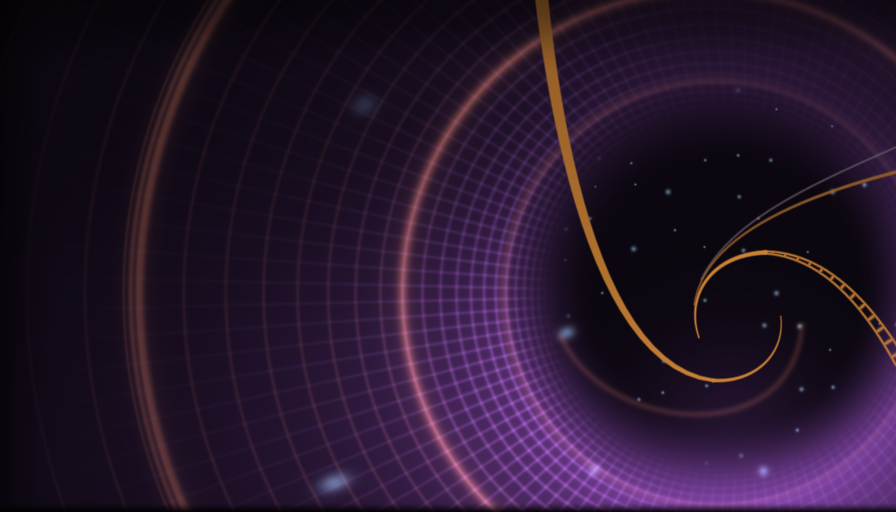
A WebGL 1 fragment shader for this background:

```glsl
precision highp float;
// A violet wireframe tunnel around a dark starry hole, crossed by tapering gold spirals.
uniform vec2 u_resolution;

const vec3 INK = vec3(0.042, 0.025, 0.058);
const vec3 VIOLET = vec3(0.38, 0.20, 0.49);
const vec3 LILAC = vec3(0.58, 0.36, 0.68);
const vec3 COPPER = vec3(0.58, 0.33, 0.21);
const vec3 GOLD = vec3(0.80, 0.51, 0.21);
const vec3 TEAL = vec3(0.38, 0.53, 0.62);

float hash(vec2 p) {
  return fract(sin(dot(p, vec2(127.1, 311.7))) * 43758.5);
}

// Soft line profile, one at its centre
float line(float d, float width) {
  return exp(-d * d / (width * width));
}

// Solid stroke with a soft edge
float stroke(float d, float halfWidth, float soft) {
  return 1.0 - smoothstep(halfWidth - 0.5 * soft, halfWidth + 0.7 * soft, d);
}

vec2 bezier(vec2 a, vec2 b, vec2 c, vec2 d, float t) {
  float s = 1.0 - t;
  return s * s * s * a + 3.0 * s * t * (s * b + t * c) + t * t * t * d;
}

// Distance to a cubic curve, and the parameter of the nearest point
vec2 curve(vec2 p, vec2 a, vec2 b, vec2 c, vec2 d) {
  vec2 best = vec2(9.0, 0.0);
  vec2 start = a;
  for (int i = 1; i <= 24; i++) {
    vec2 end = bezier(a, b, c, d, float(i) / 24.0);
    vec2 e = end - start;
    float h = clamp(dot(p - start, e) / dot(e, e), 0.0, 1.0);
    float dist = length(p - start - e * h);
    if (dist < best.x) best = vec2(dist, (float(i) - 1.0 + h) / 24.0);
    start = end;
  }
  return best;
}

// Tunnel position: radius and angle on circles whose centres drift with size
vec2 tunnel(vec2 p) {
  float r = 0.5;
  vec2 q = p;
  for (int i = 0; i < 5; i++) {
    q = p - vec2(1.454 - 0.13 * r, 0.427);
    r = length(q);
  }
  return vec2(r, atan(q.y, q.x));
}

// Tilted soft fleck of light
float fleck(vec2 p, vec2 centre, vec2 size) {
  vec2 q = p - centre;
  q = vec2(q.x * 0.95 + q.y * 0.3, q.y * 0.95 - q.x * 0.3) / size;
  return exp(-dot(q, q));
}

vec3 tunnelColor(vec2 p) {
  vec2 polar = tunnel(p);
  float r = polar.x;
  float light = mix(0.27, 1.0, 1.0 - smoothstep(0.0, 0.85, p.y));
  float glow = smoothstep(0.25, 0.44, r) * exp(-2.9 * max(r - 0.44, 0.0));
  float right = smoothstep(1.0, 1.4, p.x);
  vec3 color = INK + VIOLET * light * glow * (0.85 + 0.2 * right);

  // Rings crowd towards the hole; spokes divide the circle evenly
  float depth = max(r - 0.25, 0.004);
  float ringIndex = log(depth / 0.341) / 0.1066;
  float ringGap = abs(fract(ringIndex + 0.5) - 0.5) * 0.1066 * depth;
  float spokeGap = abs(fract(polar.y * 120.0 / 6.28318) - 0.5) * 6.28318 * r / 120.0;
  float mesh = smoothstep(0.31, 0.43, r) * (1.0 - 0.75 * right);
  float edge = smoothstep(0.0, 0.3, p.x);
  float rings = line(ringGap, 0.0035) * mesh;
  float spokes = line(spokeGap, 0.0035) * mesh * exp(-2.0 * max(r - 0.5, 0.0));
  vec3 ringColor = mix(LILAC, COPPER, smoothstep(0.5, 0.75, r));
  color += ringColor * rings * (0.07 + 0.25 * light * glow) * (0.5 + 0.5 * edge);
  color += LILAC * spokes * (0.03 + 0.25 * light * glow) * edge;

  // Three warm hoops, the outer one stranded
  float warmth = 1.0 - 0.5 * smoothstep(0.9, 1.6, p.x);
  color += COPPER * line(r - 0.416, 0.009) * 0.22 * warmth;
  color += COPPER * (line(r - 0.591, 0.010) * 0.5 + line(r - 0.591, 0.035) * 0.08) * warmth;
  color += COPPER * (line(r - 1.045, 0.008) * 0.34 + line(r - 1.061, 0.005) * 0.26);
  color += COPPER * (line(r - 1.073, 0.003) * 0.15 + line(r - 1.05, 0.03) * 0.08);

  // Faint haze low in the hole
  return color + VIOLET * 0.25 * fleck(p, vec2(1.43, 0.15), vec2(0.18));
}

// One jittered star in some cells, kept to the hole
vec3 stars(vec2 p) {
  vec2 q = p * 15.0;
  vec2 cell = floor(q);
  vec2 spot = cell + 0.2 + 0.6 * vec2(hash(cell), hash(cell + 7.3));
  float size = mix(0.03, 0.08, hash(cell + 3.1));
  float mask = 1.0 - smoothstep(0.30, 0.40, length(p - vec2(1.46, 0.46)));
  return TEAL * 0.75 * line(length(q - spot), size) * step(0.5, hash(cell + 5.7)) * mask;
}

void main() {
  vec2 p = gl_FragCoord.xy / u_resolution.y;
  float soft = max(1.0 / u_resolution.y, 0.004);
  vec3 color = tunnelColor(p) + stars(p);
  color += TEAL * fleck(p, vec2(0.653, 0.057), vec2(0.03, 0.017)) * 0.7;
  color += TEAL * fleck(p, vec2(1.107, 0.350), vec2(0.016, 0.012)) * 0.7;
  color += TEAL * fleck(p, vec2(0.712, 0.795), vec2(0.025, 0.020)) * 0.25;
  color += TEAL * fleck(p, vec2(1.160, 0.082), vec2(0.012)) * 0.45;
  color += TEAL * fleck(p, vec2(1.491, 0.080), vec2(0.010)) * 0.6;

  // Faint trails
  vec2 arc = curve(p, vec2(1.096, 0.341), vec2(1.187, 0.148), vec2(1.553, 0.125), vec2(1.566, 0.364));
  color += COPPER * line(arc.x, 0.007) * 0.24;
  vec2 pale = curve(p, vec2(1.370, 0.455), vec2(1.427, 0.568), vec2(1.575, 0.636), vec2(1.758, 0.716));
  color = mix(color, vec3(0.42, 0.36, 0.42), stroke(pale.x, 0.0015, soft) * 0.7);
  vec2 thin = curve(p, vec2(1.356, 0.405), vec2(1.374, 0.534), vec2(1.553, 0.614), vec2(1.758, 0.666));
  color = mix(color, GOLD * 0.75, stroke(thin.x, 0.001 + 0.002 * thin.y, soft) * 0.85);

  // Long sweep and its hooked tip
  vec2 sweep = curve(p, vec2(1.057, 1.01), vec2(1.091, 0.705), vec2(1.176, 0.284), vec2(1.393, 0.257));
  vec2 hook = curve(p, vec2(1.393, 0.257), vec2(1.473, 0.252), vec2(1.534, 0.307), vec2(1.525, 0.382));
  color = mix(color, GOLD * mix(0.7, 1.0, sweep.y), stroke(sweep.x, mix(0.0125, 0.003, sweep.y), soft));
  color = mix(color, GOLD, stroke(hook.x, mix(0.003, 0.0005, hook.y), soft));

  // Inner spiral opening into a ladder
  vec2 coil = curve(p, vec2(1.365, 0.341), vec2(1.338, 0.420), vec2(1.386, 0.502), vec2(1.495, 0.507));
  vec2 rail = curve(p, vec2(1.495, 0.507), vec2(1.610, 0.502), vec2(1.694, 0.405), vec2(1.758, 0.295));
  float spread = 0.002 + 0.009 * rail.y;
  float ladder = stroke(abs(rail.x - spread), 0.0018, soft);
  float rung = line(fract(rail.y * 13.0) - 0.5, 0.13) * stroke(rail.x, spread, soft);
  color = mix(color, GOLD, stroke(coil.x, mix(0.001, 0.004, coil.y), soft));
  color = mix(color, GOLD, max(ladder, rung) * 0.9);

  // Darkened borders
  color *= smoothstep(-0.12, 0.12, p.x) * smoothstep(-0.005, 0.02, p.y);
  color *= 1.0 - 0.4 * smoothstep(0.85, 1.0, p.y);
  gl_FragColor = vec4(color, 1.0);
}
```
